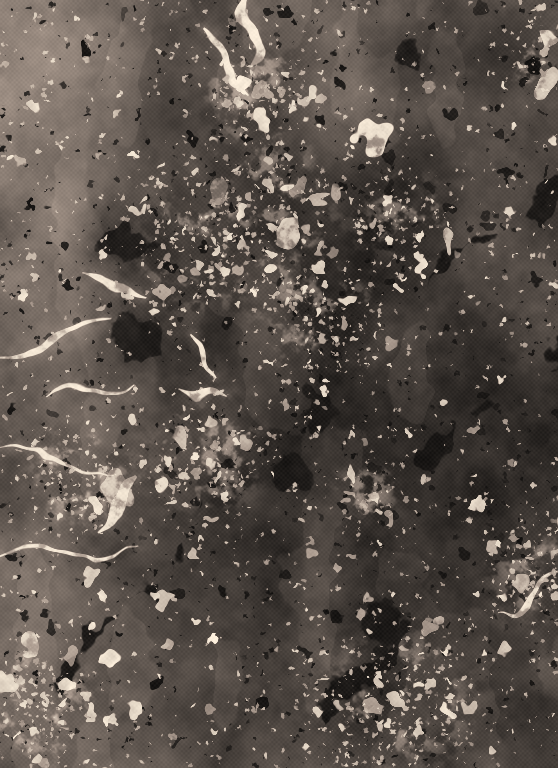
Write a Shadertoy shader that draws this texture.

```glsl
// Abstract canvas: smoky grey washes, black spills and cream paint splatter.
#define BASE_TONE 0.255
#define WASH_CONTRAST 0.34
#define STAIN_CONTRAST 0.22
#define LEFT_LIGHT 0.23
#define WEAVE_COUNT 170.0
#define WEAVE_DEPTH 0.022
#define SPLAT_AMOUNT 0.62
#define SPECK_AMOUNT 0.22
#define INK_TONE 0.085
#define STROKE_WIDTH 0.0052
#define SHADE_TINT vec3(1.0, 0.905, 0.835)
#define CREAM_TINT vec3(1.0, 0.947, 0.872)

// Crowded zones of splatter: centre and radius
const vec3 CLUSTERS[12] = vec3[12](
    vec3(.35, .73, .08), vec3(.25, .67, .07), vec3(.42, .58, .07), vec3(.70, .26, .06),
    vec3(.52, .09, .09), vec3(.05, .08, .07), vec3(.27, .40, .07), vec3(.53, .72, .05),
    vec3(.10, .38, .06), vec3(.33, .89, .06), vec3(.48, .36, .04), vec3(.70, .92, .04));
// Flicked cream strokes: start and end
const vec4 STROKES[11] = vec4[11](
    vec4(.325, 1.01, .33, .91), vec4(.265, .96, .32, .88), vec4(-.01, .53, .145, .587),
    vec4(-.01, .27, .18, .29), vec4(.13, .31, .18, .38), vec4(.06, .485, .175, .50),
    vec4(.105, .645, .19, .615), vec4(.235, .49, .295, .483), vec4(.252, .565, .28, .51),
    vec4(.65, .20, .74, .25), vec4(-.01, .42, .15, .385));
// Broken black trails, then black pools
const vec4 TRAILS[4] = vec4[4](
    vec4(.08, .10, .26, .34), vec4(.42, .06, .53, .18),
    vec4(.55, .39, .74, .55), vec4(.55, .62, .73, .77));
const vec3 POOLS[6] = vec3[6](
    vec3(.50, .185, .027), vec3(.377, .387, .024), vec3(.415, .468, .021),
    vec3(.185, .56, .037), vec3(.165, .68, .028), vec3(.53, .92, .018));

vec3 hash3(vec2 p) {
    vec3 q = fract(vec3(p.xyx) * vec3(.1031, .1030, .0973));
    q += dot(q, q.yxz + 33.33);
    return fract((q.xxy + q.yzz) * q.zyx);
}

float noise(vec2 p) {
    vec2 i = floor(p), f = fract(p);
    f = f * f * (3.0 - 2.0 * f);
    return mix(mix(hash3(i).x, hash3(i + vec2(1, 0)).x, f.x),
               mix(hash3(i + vec2(0, 1)).x, hash3(i + vec2(1, 1)).x, f.x), f.y);
}

float fbm(vec2 p) {
    float sum = 0.0, amp = 0.53;
    for (int i = 0; i < 4; i++) {
        sum += amp * noise(p);
        p = mat2(1.6, 1.2, -1.2, 1.6) * p + 7.3;
        amp *= 0.5;
    }
    return sum;
}

float crowd(vec2 p) {
    float sum = 0.05;
    for (int i = 0; i < 12; i++) {
        vec2 d = (p - CLUSTERS[i].xy) / CLUSTERS[i].z;
        sum += exp(-dot(d, d));
    }
    return min(sum, 1.0);
}

float inside(float d, float edge) { return 1.0 - smoothstep(-edge, edge, d); }

// Ragged drops on a jittered grid; spread 0 follows the clusters, 1 is even
float splatter(vec2 p, float cells, float amount, float spread, float seed, float edge) {
    vec2 wobble = vec2(noise(p * cells * 3.5 + seed), noise(p * cells * 3.5 - seed)) - 0.5;
    vec2 q = p * cells + 0.4 * wobble;
    float cover = 0.0;
    for (int j = -1; j <= 1; j++)
    for (int i = -1; i <= 1; i++) {
        vec2 cell = floor(q) + vec2(i, j);
        vec3 shape = hash3(cell + seed), kind = hash3(cell + seed + 57.0);
        vec2 centre = cell + 0.2 + 0.6 * shape.xy;
        float chance = amount * mix(crowd(centre / cells), 1.0, spread);
        float a = 6.283 * kind.y;
        vec2 d = mat2(cos(a), sin(a), -sin(a), cos(a)) * (q - centre);
        d.y *= 1.0 + 0.9 * shape.x;
        float drop = inside(length(d) - mix(0.1, 0.44, shape.z * shape.z), edge * cells);
        cover = max(cover, drop * step(kind.x, chance) * mix(0.4, 1.0, sqrt(kind.z)));
    }
    return cover;
}

// x: distance to a bowed segment, y: position along it
vec2 bowed(vec2 p, vec4 s, float bow) {
    vec2 d = s.zw - s.xy;
    float t = clamp(dot(p - s.xy, d) / dot(d, d), 0.0, 1.0);
    vec2 spine = s.xy + d * t + vec2(-d.y, d.x) * bow * sin(6.283 * t);
    return vec2(length(p - spine), t);
}

void mainImage(out vec4 fragColor, in vec2 fragCoord) {
    vec2 p = fragCoord / iResolution.y;
    float edge = max(0.0011, 0.8 / iResolution.y);
    float grain = fbm(p * 75.0), rough = fbm(p * 32.0 + 4.0), dense = crowd(p);
    vec2 warped = p + 0.018 * (vec2(noise(p * 55.0), noise(p * 55.0 + 31.0)) - 0.5);

    // Smoky washes, lighter at the left and top
    float wash = fbm(p * 4.5 + 2.0);
    float left = 1.0 - smoothstep(0.04, 0.24, p.x + 0.16 * (wash - 0.5));
    float tone = BASE_TONE + LEFT_LIGHT * left * mix(0.5, 1.0, smoothstep(0.2, 0.55, p.y));
    tone += 0.10 * smoothstep(0.65, 0.95, p.y) + 0.05 * (1.0 - smoothstep(0.1, 0.4, p.y));
    tone += WASH_CONTRAST * (wash - 0.5) + STAIN_CONTRAST * (fbm(p * 14.0) - 0.5);
    float drips = noise(warped * vec2(24.0, 8.0) + 11.0);
    tone += 0.05 * smoothstep(0.62, 0.66, drips) + 0.08 * (grain - 0.5);
    tone = max(tone, 0.14);

    // Dry scumbled patches
    float scumble = smoothstep(0.49, 0.62, rough) * smoothstep(0.35, 0.6, grain);
    tone += 0.30 * scumble * smoothstep(0.15, 0.9, dense);

    // Black pools, trails and specks
    float ink = 0.0;
    for (int i = 0; i < 6; i++) {
        float d = length((warped - POOLS[i].xy) * vec2(0.9, 1.1)) - POOLS[i].z;
        ink = max(ink, 0.85 * inside(d + 0.05 * (rough - 0.5), 0.004));
        ink = max(ink, 0.35 * inside(d - 0.02, 0.035));
    }
    for (int i = 0; i < 4; i++) {
        float d = bowed(warped, TRAILS[i], 0.05).x;
        float gap = fbm(p * 24.0 + float(i)) - 0.5;
        ink = max(ink, 0.9 * inside(d - 0.005 - 0.055 * gap, 0.0025));
    }
    ink = max(ink, splatter(p, 42.0, SPECK_AMOUNT, 0.6, 301.0, edge));
    ink = max(ink, splatter(p, 95.0, SPECK_AMOUNT, 0.6, 409.0, edge));
    tone = mix(tone, INK_TONE + 0.08 * (grain - 0.4), ink);

    // Cream drops from large to fine
    float paint = splatter(p, 15.0, SPLAT_AMOUNT * 0.75, 0.03, 17.0, edge);
    paint *= mix(0.55, 1.0, smoothstep(0.3, 0.5, grain));
    paint = max(paint, splatter(p, 30.0, SPLAT_AMOUNT, 0.03, 83.0, edge));
    paint = max(paint, splatter(p, 56.0, SPLAT_AMOUNT, 0.08, 131.0, edge));
    paint = max(paint, 0.85 * splatter(p, 110.0, SPLAT_AMOUNT, 0.16, 211.0, edge));

    // Cream strokes with soft halos
    for (int i = 0; i < 11; i++) {
        vec3 h = hash3(vec2(i, 5));
        vec2 s = bowed(mix(p, warped, 0.5), STROKES[i], 0.3 * (h.x - 0.5));
        float width = STROKE_WIDTH * mix(0.4, 1.2, h.y) * (0.35 + sin(3.1416 * s.y));
        float line = inside(s.x - width * (0.4 + rough), edge);
        paint = max(paint, line * mix(0.65, 1.0, smoothstep(0.3, 0.5, grain)));
        paint = max(paint, 0.22 * exp(-s.x * 90.0) * smoothstep(0.3, 0.6, rough));
    }
    tone = mix(tone, 0.93 + 0.22 * (grain - 0.5), paint);

    // Woven canvas and warm tint
    vec2 thread = sin(6.283 * WEAVE_COUNT * p);
    tone += WEAVE_DEPTH * thread.x * thread.y * (1.0 - 0.5 * paint);
    vec3 tint = mix(SHADE_TINT, CREAM_TINT, smoothstep(0.6, 0.95, tone));
    fragColor = vec4(clamp(tone * tint, 0.0, 1.0), 1.0);
}
```
